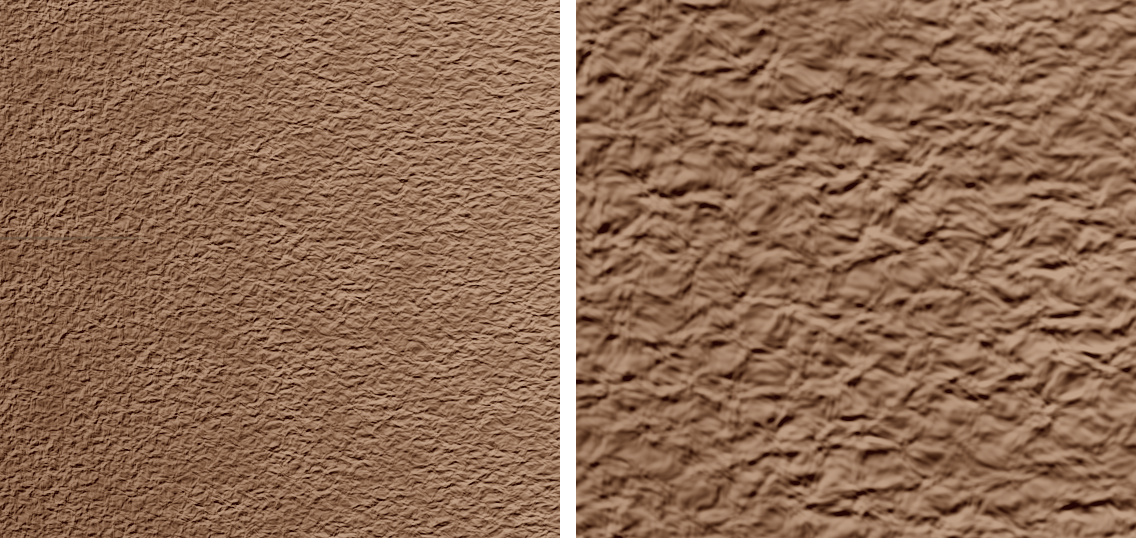
Left: the whole. Right: its middle third, enlarged.
Give the GLSL for this texture, as a Shadertoy shader.

```glsl
// Rough brown stucco: fine wavy ridges lit from above, dark under each edge.
// A warped gradient-noise height field is embossed along the light direction;
// grains are rounder on the left and longer and paler toward the upper right.

const float GRAIN_ROWS = 98.0;       // noise cells over the canvas height
const float GRAIN_COLUMNS = 88.0;    // cells per canvas height at the left edge
const float STRETCH = 15.0;          // lengthening of grains to the right
const float STRETCH_UPPER = 5.0;     // extra lengthening at the upper right
const float WARP = 0.5;              // waviness of the ridges
const float EMBOSS_STEP = 0.0030;    // height sampling distance
const float RELIEF_GAIN = 3.7;       // brings slopes to about unit spread
const float CONTRAST = 0.138;
const float SHADOW_SKEW = 0.2;       // deepens shadows, holds back highlights
const float BASE_TONE = 0.543;
const vec2 LIGHT_FALLOFF = vec2(0.11, 0.05);
const float PATCH_TONE = 0.05;
const vec2 LIGHT_LEFT = vec2(-0.60, 0.80);
const vec2 LIGHT_RIGHT = vec2(-0.22, 0.97);
const vec2 SEAM = vec2(0.28, 0.557); // end and height of the faint seam
const mat2 TURN = mat2(0.83, 0.56, -0.56, 0.83); // keeps octaves off one lattice

const vec3 CREVICE = vec3(0.14, 0.02, 0.01);
const vec3 SHADE = vec3(0.28, 0.15, 0.08);
const vec3 CLAY = vec3(0.50, 0.35, 0.25);
const vec3 HIGHLIGHT = vec3(0.70, 0.57, 0.47);
const vec3 SEAM_GREY = vec3(0.43, 0.36, 0.29);

// Unit gradient from an integer hash of the cell
vec2 cellGradient(ivec2 cell) {
    uvec2 q = uvec2(cell + 4096) * uvec2(1597u, 3571u);
    uint h = (q.x ^ (q.y << 7)) * 747796u + q.y;
    h = (h ^ (h >> 15)) * 739391u;
    h = (h ^ (h >> 13)) * 277803u;
    h ^= h >> 16;
    float angle = 6.28319 * float(h & 65535u) / 65536.0;
    return vec2(cos(angle), sin(angle));
}

float gradientNoise(vec2 p) {
    vec2 cell = floor(p), f = p - cell;
    ivec2 i = ivec2(cell);
    vec2 u = f * f * f * (f * (f * 6.0 - 15.0) + 10.0);
    float a = dot(cellGradient(i), f);
    float b = dot(cellGradient(i + ivec2(1, 0)), f - vec2(1, 0));
    float c = dot(cellGradient(i + ivec2(0, 1)), f - vec2(0, 1));
    float d = dot(cellGradient(i + ivec2(1, 1)), f - vec2(1, 1));
    return mix(mix(a, b, u.x), mix(c, d, u.x), u.y);
}

// Plaster height: grains stretched to the right, bent by a slower noise
float plasterHeight(vec2 p) {
    float column = p.x * (GRAIN_COLUMNS - STRETCH * p.x - STRETCH_UPPER * p.x * p.y);
    vec2 q = vec2(column, p.y * GRAIN_ROWS);
    q += WARP * vec2(gradientNoise(q * 0.6 + 31.7), 1.4 * gradientNoise(q * 0.45 + 77.3));
    float height = 0.6 * gradientNoise(q * 0.45 + 11.1);
    q = TURN * q;
    height += gradientNoise(q);
    q = TURN * q;
    height += 0.46 * gradientNoise(q * 2.0 + 5.3);
    q = TURN * q;
    height += 0.20 * gradientNoise(q * 3.4 + 19.9);
    return height;
}

// Four-stop ramp indexed by the red level
vec3 clayColor(float tone) {
    vec3 color = mix(CREVICE, SHADE, clamp((tone - 0.14) / 0.14, 0.0, 1.0));
    color = mix(color, CLAY, clamp((tone - 0.28) / 0.22, 0.0, 1.0));
    return mix(color, HIGHLIGHT, clamp((tone - 0.50) / 0.20, 0.0, 1.3));
}

void mainImage(out vec4 fragColor, in vec2 fragCoord) {
    vec2 p = fragCoord / iResolution.y;
    vec2 uv = fragCoord / iResolution.xy;

    // Embossed relief, calmer in some patches
    vec2 light = normalize(mix(LIGHT_LEFT, LIGHT_RIGHT, smoothstep(0.0, 0.7, uv.x)));
    float rise = plasterHeight(p - 0.5 * EMBOSS_STEP * light)
               - plasterHeight(p + 0.5 * EMBOSS_STEP * light);
    float patches = gradientNoise(p * vec2(9.0, 15.0) + 3.7);
    float slope = rise * RELIEF_GAIN * (1.0 + 0.45 * patches);
    slope = clamp(slope, -3.5, 2.4);
    float relief = slope - SHADOW_SKEW * (slope * slope - 1.0);

    // Broad light falloff toward the lower left
    float tone = BASE_TONE + dot(LIGHT_FALLOFF, uv - 0.5);
    tone += PATCH_TONE * patches + CONTRAST * relief;
    vec3 color = clayColor(tone);

    // Faint broken seam at the left
    float wander = 0.002 * gradientNoise(vec2(p.x * 40.0, 8.5));
    float seam = 1.0 - smoothstep(0.001, 0.0035, abs(p.y - SEAM.y - wander));
    seam *= 1.0 - smoothstep(SEAM.x - 0.08, SEAM.x, uv.x);
    seam *= 0.6 + 0.5 * gradientNoise(vec2(p.x * 90.0, 2.5));
    color = mix(color, SEAM_GREY, clamp(seam, 0.0, 1.0));

    fragColor = vec4(color, 1.0);
}
```
